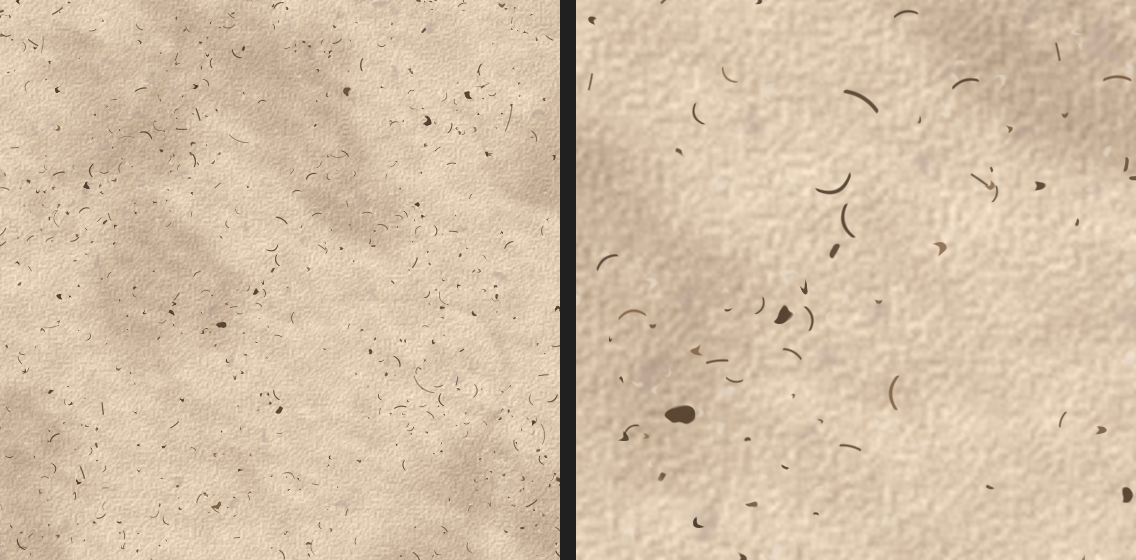
Left: the whole. Right: its middle third, enlarged.
This texture is drawn by a Shadertoy shader. Its source:

```glsl
const vec3 LIT_SAND = vec3(0.875, 0.795, 0.698);
const vec3 TONE_TINT = vec3(1.0, 1.06, 1.07);
const vec3 DARK_BARK = vec3(0.27, 0.20, 0.14);
const vec3 DRY_STRAW = vec3(0.55, 0.42, 0.29);
const vec3 PALE_SHELL = vec3(0.93, 0.88, 0.82);
const vec3 MAUVE_STONE = vec3(0.68, 0.59, 0.55);

// Integer hash: three values in 0..1 per cell and seed
vec3 hash3(vec2 cell, float seed) {
    uvec3 v = uvec3(ivec3(floor(vec3(cell, seed))));
    v = v * 1664525u + 1013904223u;
    v.x += v.y * v.z;
    v.y += v.z * v.x;
    v.z += v.x * v.y;
    v ^= v >> 16u;
    v.x += v.y * v.z;
    v.y += v.z * v.x;
    v.z += v.x * v.y;
    return vec3(v >> 8u) / 16777216.0;
}

mat2 rotation(float angle) {
    float c = cos(angle), s = sin(angle);
    return mat2(c, s, -s, c);
}

float valueNoise(vec2 p, float seed) {
    vec2 i = floor(p), f = fract(p);
    f = f * f * f * (f * (f * 6.0 - 15.0) + 10.0);
    float low = mix(hash3(i, seed).x, hash3(i + vec2(1, 0), seed).x, f.x);
    float high = mix(hash3(i + vec2(0, 1), seed).x, hash3(i + vec2(1, 1), seed).x, f.x);
    return mix(low, high, f.y);
}

float fbm(vec2 p, int octaves, float seed) {
    float sum = 0.0, weight = 0.5, total = 0.0;
    for (int i = 0; i < octaves; i++) {
        sum += weight * valueNoise(p, seed + float(i));
        total += weight;
        weight *= 0.5;
        p = rotation(0.6) * p * 2.03;
    }
    return sum / total;
}

// Scattered bent capsules; size = half length and half width.
// Returns coverage and a random tone for the piece.
vec2 scatter(vec2 p, float freq, float seed, float density, vec2 size, float soft) {
    vec2 result = vec2(0.0);
    vec2 home = floor(p * freq);
    for (int y = -1; y <= 1; y++)
    for (int x = -1; x <= 1; x++) {
        vec2 cell = home + vec2(x, y);
        vec3 place = hash3(cell, seed);
        vec3 form = hash3(cell, seed + 1.0);
        float cluster = smoothstep(0.3, 0.75, valueNoise(cell / freq * 9.0, 70.0));
        if (place.z > density * mix(0.3, 1.8, cluster)) continue;
        vec2 q = rotation(form.x * 6.2832) * (p - (cell + place.xy) / freq);
        vec2 extent = size * mix(0.4, 1.0, form.y * form.y);
        q.y += (form.z - 0.5) * q.x * q.x / max(extent.x, 0.001);
        float d = length(vec2(max(abs(q.x) - extent.x, 0.0), q.y)) - extent.y;
        float cover = 1.0 - smoothstep(-soft, soft, d);
        if (cover > result.x) result = vec2(cover, form.z);
    }
    return result;
}

// Broad hollows and winding grooves; higher means darker
float duneShade(vec2 p) {
    vec2 q = rotation(0.5) * p * vec2(0.85, 1.1);
    vec2 warp = vec2(valueNoise(q * 4.0, 11.0), valueNoise(q * 4.0, 12.0)) - 0.5;
    q += 0.12 * warp;
    float hollow = smoothstep(0.42, 0.74, fbm(q * 5.0, 4, 20.0));
    float path = abs(valueNoise(q * 3.0, 31.0) - 0.5);
    float groove = smoothstep(0.07, 0.0, path) * smoothstep(0.4, 0.8, valueNoise(q * 4.0, 32.0));
    return 0.085 * hollow + 0.035 * groove;
}

// Lit relief of the fine grains plus small mottling
float grainTone(vec2 p) {
    float fine = valueNoise(p * 230.0, 40.0) - valueNoise(p * 230.0 + vec2(0.6, -0.6), 40.0);
    float dust = valueNoise(p * 390.0, 41.0) - 0.5;
    vec2 streak = rotation(0.4) * p * vec2(0.7, 1.3);
    float mottle = fbm(streak * 32.0, 3, 45.0) - 0.5;
    return 0.085 * fine + 0.045 * dust + 0.10 * mottle;
}

vec3 addPieces(vec3 base, vec2 piece, vec3 dark, vec3 light, float opacity) {
    return mix(base, mix(dark, light, piece.y * piece.y), piece.x * opacity);
}

void mainImage(out vec4 fragColor, in vec2 fragCoord) {
    vec2 p = fragCoord / iResolution.y;
    float edge = max(0.7 / iResolution.y, 0.0007);
    float grain = grainTone(p);

    // Roughened coordinates give the pieces ragged outlines
    vec2 wobble = vec2(valueNoise(p * 140.0, 50.0), valueNoise(p * 140.0, 51.0)) - 0.5;
    vec2 rough = p + 0.004 * wobble;
    vec2 ragged = p + 0.012 * (vec2(valueNoise(p * 75.0, 52.0), valueNoise(p * 75.0, 53.0)) - 0.5);

    // Sand, stains and pale fragments
    vec3 color = LIT_SAND + TONE_TINT * (grain - duneShade(p));
    color = addPieces(color, scatter(ragged, 22.0, 100.0, 0.22, vec2(0.008, 0.006), 0.004), MAUVE_STONE, MAUVE_STONE + 0.08, 0.45);
    color = addPieces(color, scatter(rough, 48.0, 110.0, 0.16, vec2(0.002, 0.0026), 0.0015), PALE_SHELL, PALE_SHELL, 0.55);

    // Crumbs, twigs, pebbles and long straws
    color = addPieces(color, scatter(rough, 60.0, 120.0, 0.10, vec2(0.0016, 0.0021), edge), DARK_BARK, DRY_STRAW, 0.85);
    color = addPieces(color, scatter(p, 26.0, 130.0, 0.26, vec2(0.011, 0.0012), edge), DARK_BARK, DRY_STRAW, 0.85);
    color = addPieces(color, scatter(rough, 14.0, 140.0, 0.16, vec2(0.004, 0.005), edge), DARK_BARK, DRY_STRAW, 0.92);
    color = addPieces(color, scatter(p, 8.0, 150.0, 0.2, vec2(0.03, 0.0013), edge), DARK_BARK + 0.1, DRY_STRAW, 0.75);

    fragColor = vec4(clamp(color, 0.0, 1.0), 1.0);
}
```
